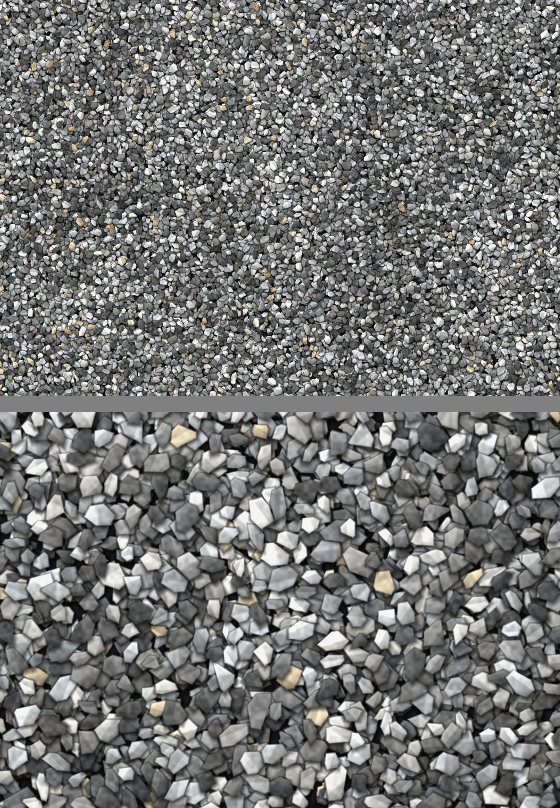
Top, the full canvas; bottom, a detail of the centre.
This texture is drawn by a WebGL 2 fragment shader. Its source:

```glsl
#version 300 es
precision highp float;
// Draws a bed of loose, angular grey gravel with a few cream and tan chips.

uniform vec2 u_resolution;
out vec4 fragColor;

const float TAU = 6.2831853;
const float ROWS = 48.0;   // stone cells per canvas height
const int LAYERS = 5;      // piled sheets of stones
const int SIDES = 6;       // cutting planes per stone

// Integer hash: three values in 0..1 per cell and seed
vec3 hash3(ivec2 cell, int seed) {
    uvec3 v = uvec3(ivec3(cell + 1000, seed)) * 1664525u + 1013904223u;
    v.x += v.y * v.z;
    v.y += v.z * v.x;
    v.z += v.x * v.y;
    v ^= v >> 16u;
    v.x += v.y * v.z;
    v.y += v.z * v.x;
    v.z += v.x * v.y;
    return vec3(v >> 8u) / 16777216.0;
}

float valueNoise(vec2 p, int seed) {
    ivec2 c = ivec2(floor(p));
    vec2 f = fract(p);
    f = f * f * (3.0 - 2.0 * f);
    float low = mix(hash3(c, seed).x, hash3(c + ivec2(1, 0), seed).x, f.x);
    float high = mix(hash3(c + ivec2(0, 1), seed).x, hash3(c + ivec2(1, 1), seed).x, f.x);
    return mix(low, high, f.y);
}

vec2 direction(float angle) {
    return vec2(cos(angle), sin(angle));
}

// Signed distance to an irregular convex chip
float chipDistance(vec2 p, ivec2 cell, int seed) {
    float d = -1.0;
    for (int k = 0; k < SIDES; k++) {
        vec3 r = hash3(cell, seed + 10 + k);
        float angle = (float(k) + 0.6 * (r.x - 0.5)) * TAU / float(SIDES);
        d = max(d, dot(p, direction(angle)) - mix(0.28, 0.5, r.y));
    }
    return d;
}

// Mostly neutral grey, sometimes cream or tan
vec3 stoneColor(vec3 r, float warmShare) {
    vec3 color = mix(0.29, 0.92, r.x) * mix(vec3(0.98, 1.0, 1.025), vec3(1.01, 1.0, 0.97), r.y);
    if (r.z < warmShare) {
        color = mix(vec3(0.68, 0.56, 0.43), vec3(0.88, 0.84, 0.73), sqrt(r.x));
    }
    return color;
}

void main() {
    vec2 uv = gl_FragCoord.xy / u_resolution.y;
    vec2 light = normalize(vec2(-0.5, 0.85));
    float edge = max(0.55 * ROWS / u_resolution.y, 0.05);

    // Broad drift of tone, fine mineral grain
    float drift = 0.12 * (valueNoise(uv * 4.0, 3) - 0.5);
    float grain = valueNoise(uv * ROWS * 6.0, 5) - 0.5;
    float warmShare = mix(0.06, 0.02, smoothstep(0.0, 1.2, uv.x + 0.5 - 0.5 * uv.y));

    vec3 color = vec3(0.085, 0.085, 0.095) + 0.06 * grain;

    for (int layer = 0; layer < LAYERS; layer++) {
        vec2 p = uv * ROWS + float(layer) * vec2(0.37, 0.61);
        ivec2 home = ivec2(floor(p));
        int seed = 100 * (layer + 1);

        for (int n = 0; n < 9; n++) {
            ivec2 cell = home + ivec2(n % 3, n / 3) - 1;
            vec3 place = hash3(cell, seed);
            vec2 q = p - vec2(cell) - 0.5 - 0.7 * (place.xy - 0.5);
            if (dot(q, q) > 1.6) continue;

            // Turned, stretched and scaled stone space
            vec3 form = hash3(cell, seed + 1);
            float size = mix(0.72, 1.22, form.x * form.x);
            float stretch = mix(1.0, 1.35, form.y);
            vec2 axis = direction(TAU * place.z);
            vec2 local = vec2(dot(q, axis), dot(q, vec2(-axis.y, axis.x)));
            local *= vec2(1.0 / stretch, stretch) / size;
            float d = chipDistance(local, cell, seed) * size;

            // Contact shadow, wider on the side away from the light
            float away = dot(q, -light) / (length(q) + 0.01);
            float shadow = 1.0 - smoothstep(-0.03, 0.17 + 0.1 * away, d);
            color *= 1.0 - 0.65 * shadow;

            // Two facets meeting at a ridge, a lit rim and a dark underside
            vec3 look = hash3(cell, seed + 2);
            float ridge = dot(local, direction(TAU * form.z)) + 0.25 * (look.y - 0.5);
            float facet = smoothstep(-0.06, 0.06, ridge) - 0.5;
            float rim = smoothstep(-0.2, 0.0, d);
            float shade = 1.0 + 0.2 * facet + 0.16 * dot(q, light) - 0.15 * rim * away;
            vec3 stone = stoneColor(look, warmShare) * shade + drift + 0.15 * grain;

            color = mix(color, stone, 1.0 - smoothstep(-edge, edge, d));
        }
    }

    fragColor = vec4(clamp(color, 0.03, 0.96), 1.0);
}
```
